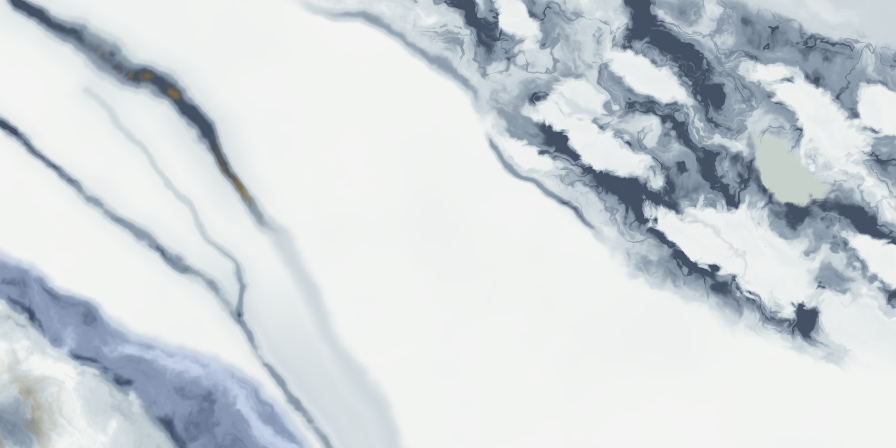
A Shadertoy shader for this texture:

```glsl
const vec3 WHITE = vec3(.955, .96, .953);
const vec3 MIST = vec3(.80, .84, .86);
const vec3 SLATE = vec3(.55, .61, .67);
const vec3 INK = vec3(.27, .32, .40);
const vec3 GOLD = vec3(.56, .45, .24);
const vec3 LAVENDER = vec3(.97, .98, 1.06);
const vec3 SAGE = vec3(.78, .82, .80);
const vec2 FLOW = vec2(.8, -.6);
const float WARP = .06;
const float BODY_TONE = .47;
const float BODY_CONTRAST = 1.5;
const int PEBBLE_COUNT = 11;

// Vein and boundary paths, running left to right
const vec2 GOLD_VEIN[8] = vec2[8](vec2(0, 1.01), vec2(.16, .93), vec2(.29, .83), vec2(.39, .78),
    vec2(.47, .67), vec2(.56, .535), vec2(.69, .36), vec2(.89, -.01));
const vec2 GREY_VEIN[8] = vec2[8](vec2(-.01, .74), vec2(.13, .62), vec2(.27, .52), vec2(.4, .42),
    vec2(.5, .33), vec2(.59, .21), vec2(.67, .1), vec2(.73, -.01));
const vec2 HAIR_VEIN[8] = vec2[8](vec2(.2, .8), vec2(.28, .7), vec2(.34, .63), vec2(.41, .54),
    vec2(.47, .46), vec2(.52, .4), vec2(.54, .35), vec2(.54, .29));
const vec2 BAND_TOP[8] = vec2[8](vec2(-.1, .49), vec2(.08, .43), vec2(.2, .36), vec2(.32, .28),
    vec2(.46, .22), vec2(.58, .17), vec2(.66, .1), vec2(.73, -.05));
const vec2 BAND_BASE[8] = vec2[8](vec2(-.1, .39), vec2(.06, .29), vec2(.14, .23), vec2(.22, .18),
    vec2(.28, .13), vec2(.33, .08), vec2(.37, .03), vec2(.43, -.05));
const vec2 MASS_EDGE[8] = vec2[8](vec2(.5, 1.02), vec2(.82, .96), vec2(1.07, .8), vec2(1.11, .69),
    vec2(1.28, .51), vec2(1.45, .37), vec2(1.66, .25), vec2(2.1, .13));
const vec2 DARK_LEFT[8] = vec2[8](vec2(.98, 1.01), vec2(1.1, .91), vec2(1.19, .82), vec2(1.25, .7),
    vec2(1.35, .58), vec2(1.46, .51), vec2(1.56, .4), vec2(1.66, .32));
const vec2 DARK_RIGHT[8] = vec2[8](vec2(1.42, 1), vec2(1.54, .87), vec2(1.59, .7), vec2(1.7, .6),
    vec2(1.83, .5), vec2(1.89, .4), vec2(1.84, .31), vec2(1.78, .23));

// Pale pebbles: centre, half length, half width
const vec4 PEBBLES[PEBBLE_COUNT] = vec4[PEBBLE_COUNT](
    vec4(1.15, .96, .07, .035), vec4(1.29, .79, .06, .035), vec4(1.445, .83, .09, .037),
    vec4(1.35, .66, .17, .045), vec4(1.665, .44, .2, .085), vec4(1.83, .74, .17, .055),
    vec4(1.97, .75, .09, .05), vec4(1.93, .245, .1, .05), vec4(1.53, .47, .12, .04),
    vec4(1.19, .66, .08, .025), vec4(1.97, .41, .08, .045));

float hash(vec2 p) { return fract(sin(dot(p, vec2(127.1, 311.7))) * 43758.5453); }

float noise(vec2 p) {
    vec2 i = floor(p), f = fract(p);
    f = f * f * (3. - 2. * f);
    return mix(mix(hash(i), hash(i + vec2(1, 0)), f.x),
               mix(hash(i + vec2(0, 1)), hash(i + 1.), f.x), f.y);
}

float fbm(vec2 p) {
    float sum = 0., amp = .5;
    for (int i = 0; i < 5; i++) {
        sum += amp * noise(p);
        p = mat2(1.6, 1.2, -1.2, 1.6) * p + 7.3;
        amp *= .5;
    }
    return sum / .97;
}

vec2 alongFlow(vec2 p) { return vec2(dot(p, FLOW), dot(p, vec2(-FLOW.y, FLOW.x))); }

float fade(float width, float d) { return 1. - smoothstep(0., width, d); }

// Distance, position along the path, signed distance (positive above)
vec3 trace(vec2 p, vec2 path[8]) {
    vec3 best = vec3(9);
    for (int i = 0; i < 7; i++) {
        vec2 ab = path[i + 1] - path[i], ap = p - path[i];
        float h = clamp(dot(ap, ab) / dot(ab, ab), 0., 1.);
        float d = length(ap - ab * h);
        if (d < best.x) best = vec3(d, (float(i) + h) / 7., d * sign(ab.x * ap.y - ab.y * ap.x));
    }
    return best;
}

vec3 stone(float tone) {
    vec3 c = mix(WHITE, MIST, smoothstep(0., .33, tone));
    c = mix(c, SLATE, smoothstep(.33, .66, tone));
    return mix(c, INK, smoothstep(.66, 1., tone));
}

void mainImage(out vec4 fragColor, in vec2 fragCoord) {
    vec2 p = fragCoord / iResolution.xy * vec2(2, 1);
    vec2 warp = vec2(fbm(p * 8.), fbm(p * 8. + 31.)) - .5;
    vec2 q = p + warp * WARP, u = alongFlow(p);
    float streak = fbm(u * vec2(5, 13) + warp * 2.5) - .5;
    float grain = fbm(p * 26. + warp * 4.) - .5;
    float web = fade(.07, abs(fbm(u * vec2(7, 13) + warp * 4. + 17.) - .5));
    float tone = .04 + .1 * (fbm(p * 4.) - .5);

    // Upper right mass: cloudy body, webbing and pebbles
    vec3 edge = trace(q, MASS_EDGE);
    float body = BODY_TONE + BODY_CONTRAST * streak + .5 * grain + .22 * web;
    float dark = max(fade(.05, trace(q, DARK_LEFT).x), fade(.06, trace(q, DARK_RIGHT).x));
    dark = max(dark, fade(.05, abs(q.y - .5)) * smoothstep(1.78, 1.92, q.x));
    body += dark * (.42 + streak);
    for (int i = 0; i < PEBBLE_COUNT; i++) {
        vec4 s = PEBBLES[i];
        float r = length(alongFlow(q - s.xy) / s.zw) + 1.1 * grain + .7 * streak;
        body += .14 * fade(.25, abs(r - 1.2));
        body = mix(body, .07 + .3 * abs(streak), 1. - smoothstep(.75, 1.08, r));
    }
    float corner = smoothstep(-.02, .04, q.y - 1.01 + .26 * (q.x - 1.5));
    body = mix(body, .24 + .5 * streak, corner);
    float inside = smoothstep(-.02, .06, edge.z + .06 * streak) * smoothstep(.5, 1.08, p.x);
    tone = mix(tone, body, inside);
    float rim = smoothstep(.38, .43, edge.y) * (1. - smoothstep(.56, .66, edge.y));
    float crest = smoothstep(.05, .14, edge.y) * (1. - smoothstep(.25, .4, edge.y));
    tone += .6 * rim * fade(.014, edge.x) + .5 * crest * fade(.025, edge.x);

    // Lower left band and the broken ground below it
    vec3 base = trace(q, BAND_BASE);
    float band = smoothstep(0., .045, -trace(q, BAND_TOP).z) * smoothstep(-.02, .02, base.z);
    tone = mix(tone, .57 + .9 * streak + .2 * grain, band);
    float blot = fade(.16, length(q - vec2(.02, .07)));
    tone = mix(tone, .2 + 1.2 * streak + .65 * blot, smoothstep(0., .03, -base.z));
    tone += fade(.028, base.x) * (.28 + 1.2 * streak);

    // Left veins and the pale skirt between their tails
    vec3 golden = trace(q, GOLD_VEIN), grey = trace(q, GREY_VEIN), hair = trace(q, HAIR_VEIN);
    float tail = smoothstep(.62, .8, golden.y);
    float swell = smoothstep(0., .2, golden.y) * (1. - smoothstep(.3, .6, golden.y));
    float width = .022 + .026 * swell + .02 * tail;
    tone += fade(width, golden.x) * mix(.85 + streak, .24, tail);
    tone += .14 * fade(.1, golden.x) * (1. - tail);
    tone += fade(.02, grey.x) * (.55 + 1.5 * streak) + .1 * fade(.06, grey.x);
    tone += fade(.014, hair.x) * (.12 + .35 * hair.y) + .07 * fade(.05, hair.x);
    float skirt = smoothstep(0., .05, -golden.z) * smoothstep(0., .04, grey.z);
    tone += .2 * skirt * (1. - smoothstep(.12, .5, p.y));

    // Colour and mineral tints
    vec3 color = stone(clamp(tone, 0., 1.)) * mix(vec3(1), LAVENDER, band);
    float sage = length(alongFlow(q - vec2(1.77, .61)) / vec2(.13, .05)) + grain;
    color = mix(color, SAGE, 1. - smoothstep(.7, 1.05, sage));
    float rust = fade(.016, abs(golden.z)) * smoothstep(.15, .3, golden.y) * (1. - tail);
    rust = max(rust, blot * .5) * smoothstep(-.1, .12, grain);
    color = mix(color, GOLD, .75 * rust);
    fragColor = vec4(color, 1);
}
```
